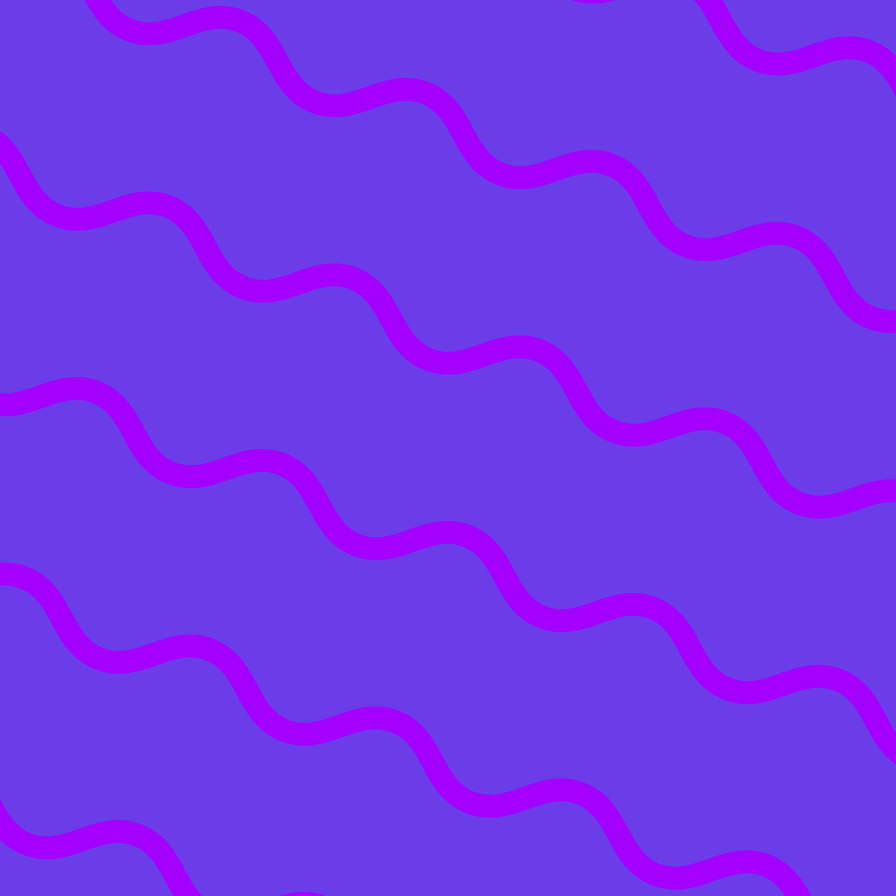
Reproduce this pattern procedurally as a Shadertoy shader.

```glsl
const float TAU = 6.2831853;
const vec3 GROUND = vec3(0.42, 0.24, 0.91);
const vec3 STROKE = vec3(0.64, 0.0, 1.0);
const float TILE = 0.2221;                // wave period and row spacing
const float TILT = 0.37;                  // downward slant in radians
const vec2 ANCHOR = vec2(0.540, 0.6038);  // rising midpoint of one wave
const float AMPLITUDE = 0.125;            // in tiles
const float HARMONIC = 0.029;             // straightens the flanks
const float HALF_WIDTH = 0.0575;          // in tiles

vec2 rotate(vec2 p, float angle) {
    float c = cos(angle), s = sin(angle);
    return vec2(c * p.x - s * p.y, s * p.x + c * p.y);
}

// Height and slope of the wave at x
vec2 wave(float x, float amplitude, float harmonic) {
    float t = TAU * x;
    return amplitude * vec2(sin(t) + harmonic * sin(3.0 * t),
                            TAU * (cos(t) + 3.0 * harmonic * cos(3.0 * t)));
}

// Distance to the wave, refining the nearest point step by step
float waveDistance(vec2 p, float amplitude, float harmonic) {
    float x = p.x;
    for (int i = 0; i < 5; i++) {
        vec2 w = wave(x, amplitude, harmonic);
        x -= (x - p.x + (w.x - p.y) * w.y) / (1.0 + w.y * w.y);
    }
    return length(p - vec2(x, wave(x, amplitude, harmonic).x));
}

void mainImage(out vec4 fragColor, in vec2 fragCoord) {
    float side = min(iResolution.x, iResolution.y);
    vec2 p = rotate(fragCoord / side - ANCHOR, TILT) / TILE;

    // Stack the rows one tile apart
    p.y = fract(p.y + 0.5) - 0.5;

    // Stroke with a one-pixel soft edge
    float pixel = 1.0 / (side * TILE);
    float edge = waveDistance(p, AMPLITUDE, HARMONIC) - HALF_WIDTH;
    float coverage = clamp(0.5 - edge / pixel, 0.0, 1.0);
    fragColor = vec4(mix(GROUND, STROKE, coverage), 1.0);
}
```
